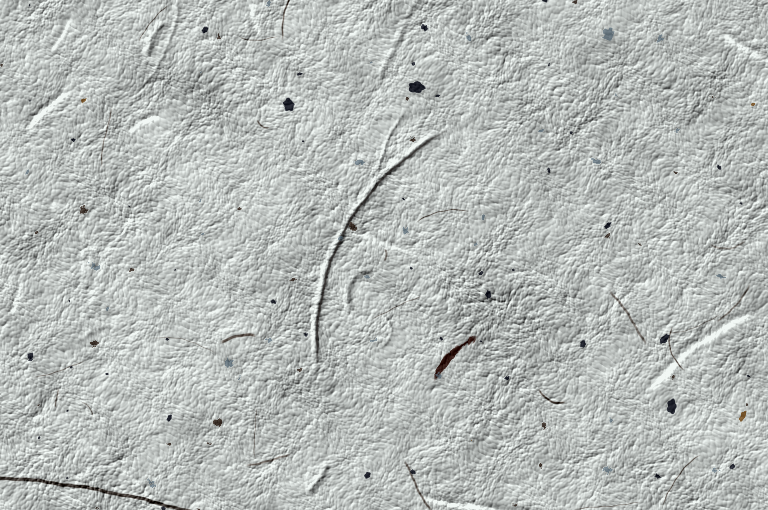
Give the GLSL for this texture, as a Shadertoy shader.

```glsl
// Handmade pulp paper: raking light on a grainy sheet with embossed fibres, hairs and specks.

vec2 hash2(vec2 p) {
    vec3 q = fract(p.xyx * vec3(0.1031, 0.1030, 0.0973));
    q += dot(q, q.yzx + 33.33);
    return fract((q.xx + q.yz) * q.zy);
}

// Cellular noise with blended cells: soft domes between narrow creases
float domes(vec2 p) {
    vec2 cell = floor(p);
    float sum = 0.0;
    for (int y = -1; y <= 1; y++)
    for (int x = -1; x <= 1; x++) {
        vec2 g = cell + vec2(x, y);
        vec2 d = g + hash2(g) - p;
        sum += exp(-6.0 * dot(d, d));
    }
    return log(sum) / 6.0;
}

// Height of the paper surface, coarse lumps down to fine grain
float paperHeight(vec2 p) {
    p += 0.005 * sin(p.yx * 41.0 + 2.0 * sin(p * 29.0));
    float h = 0.0, freq = 21.0, weight = 0.13;
    for (int i = 0; i < 4; i++) {
        h += weight / freq * domes(p * freq + float(i) * 17.3);
        p = mat2(0.8, 0.6, -0.6, 0.8) * p;
        freq *= 2.07;
        weight = min(weight * 1.9, 0.7);
    }
    return h;
}

// Bent strand: x = signed distance, y = coverage along its length
vec2 strand(vec2 p, vec2 centre, float angle, float halfLen, float bend) {
    float c = cos(angle), s = sin(angle);
    vec2 q = mat2(c, -s, s, c) * (p - centre);
    float t = q.x / halfLen;
    float slope = 2.0 * bend * t / halfLen;
    float d = (q.y - bend * (1.0 - t * t)) / sqrt(1.0 + slope * slope);
    d += 0.0012 * sin(q.x * 60.0 + angle * 9.0) + 0.0005 * sin(q.x * 210.0);
    return vec2(d, 1.0 - smoothstep(0.75, 1.0, abs(t)));
}

const vec2 TO_LIGHT = vec2(-0.6, 0.8);

// Lit flank and narrower shadowed flank of a raised strand
float emboss(vec2 st, float angle, float width) {
    float u = st.x / width;
    float e = dot(vec2(-sin(angle), cos(angle)), TO_LIGHT) * u * exp(-u * u) * st.y;
    return e > 0.0 ? 0.45 * e : 0.9 * e;
}

float lineMask(vec2 st, float width, float px) {
    return st.y * (1.0 - smoothstep(width - px, width + px, abs(st.x)));
}

// Scattered irregular flecks, at most one per grid cell
vec3 addSpecks(vec3 col, vec2 p, float scale, float chance, float maxRadius, float grain, float px) {
    vec2 g = floor(p * scale);
    vec2 where = hash2(g + 5.7), kind = hash2(g + 81.3), shape = hash2(g + 143.9);
    if (fract(where.x * 7.0) > chance) return col;
    vec2 q = p - (g + 0.3 + 0.4 * where) / scale;
    float turn = shape.x * 6.28;
    q = mat2(cos(turn), -sin(turn), sin(turn), cos(turn)) * q;
    q.y *= 1.0 + 1.2 * shape.y * shape.y;
    float a = atan(q.y, q.x);
    float radius = maxRadius * mix(0.3, 1.0, kind.y * kind.y);
    radius *= 1.0 + 0.13 * sin(2.0 * a + turn) + 0.1 * sin(5.0 * a + turn * 2.0);
    radius += grain * 0.008;
    vec3 ink = vec3(0.07, 0.08, 0.12);
    float cover = 0.95;
    if (kind.x > 0.45) { ink = vec3(0.30, 0.37, 0.42); cover = 0.75; radius += grain * 0.02; }
    if (kind.x > 0.68) { ink = vec3(0.17, 0.12, 0.09); cover = 0.90; radius *= 0.75; }
    if (kind.x > 0.95) { ink = vec3(0.42, 0.27, 0.09); radius *= 0.8; }
    float mask = 1.0 - smoothstep(-px, px, length(q) - radius);
    return mix(col, ink + grain * 0.4, mask * cover);
}

void mainImage(out vec4 fragColor, in vec2 fragCoord) {
    vec2 p = fragCoord / iResolution.y;
    float aspect = iResolution.x / iResolution.y;
    float px = 0.8 / iResolution.y;

    // Grain lit from the upper left, rougher in some patches
    float patches = domes(p * 5.0 + 0.15 * sin(p.yx * 19.0)) + 0.1;
    float grain = 0.25 * (paperHeight(p) - paperHeight(p + TO_LIGHT * 0.003)) / 0.003;
    grain *= 1.0 - 0.7 * patches;
    float tone = 0.755 + (grain < 0.0 ? 1.15 : 1.0) * grain;

    // Broad mottling, cloudy pulp and dimmer light to the right
    tone += 0.022 * sin(p.x * 9.0 + 2.0 * sin(p.y * 7.0)) * sin(p.y * 11.0 + p.x * 4.0);
    tone += 0.12 * patches + 0.12 * (domes(p * 13.0 + 0.2 * sin(p.yx * 43.0)) + 0.07);
    tone += 0.03 * (0.5 - p.x / aspect);

    // Buried fibres, some raised and some pressed in
    for (int i = 0; i < 28; i++) {
        vec2 a = hash2(vec2(i, 3.1)), b = hash2(vec2(i, 47.7)), c = hash2(vec2(i, 91.3));
        float angle = b.x * 3.14;
        vec2 st = strand(p, a * vec2(aspect, 1.0), angle, mix(0.035, 0.14, b.y * b.y), (c.x - 0.5) * 0.05);
        float strength = (c.y > 0.4 ? 1.0 : -1.0) * mix(0.35, 1.2, fract(c.y * 5.0));
        tone += strength * emboss(st, angle, mix(0.0035, 0.009, c.x));
    }

    // Long arched fibre with a forked tip
    vec2 arch = strand(p, vec2(0.5 * aspect, 0.51), 1.07, 0.28, 0.09);
    tone += 1.3 * emboss(arch, 1.07, 0.0065);
    tone += 0.8 * emboss(strand(p, vec2(0.765, 0.72), 1.15, 0.07, 0.006), 1.15, 0.004);
    vec3 col = vec3(0.987, 1.013, 1.0) * clamp(tone, 0.08, 0.96);
    arch.x += 0.0045;
    col = mix(col, vec3(0.17, 0.15, 0.14), 0.75 * lineMask(arch, 0.0016, px));

    // Thin brown hairs
    for (int i = 0; i < 24; i++) {
        vec2 a = hash2(vec2(i, 211.3)), b = hash2(vec2(i, 317.9)), c = hash2(vec2(i, 401.1));
        vec2 st = strand(p, a * vec2(aspect, 1.0), b.x * 3.14, mix(0.012, 0.07, b.y), (c.x - 0.5) * 0.03);
        float mask = lineMask(st, mix(0.0006, 0.003, c.y * c.y), px);
        col = mix(col, vec3(0.22, 0.17, 0.14) + grain, mask * mix(0.4, 0.9, c.x));
    }

    // Dark stalk in the lower left corner and a chip of reddish bark
    vec2 stalk = strand(p, vec2(0.17, 0.025), -0.17, 0.25, 0.018);
    col = mix(col, vec3(0.15, 0.12, 0.10) + grain, 0.9 * lineMask(stalk, 0.0032, px));
    vec2 bark = strand(p, vec2(0.895, 0.295), 0.8, 0.065, 0.014);
    float barkWidth = (0.0055 + 0.0025 * sin(p.x * 95.0) + 0.01 * grain) * bark.y;
    col = mix(col, vec3(0.17, 0.07, 0.05) + grain * 0.6, lineMask(bark, barkWidth, px));

    col = addSpecks(col, p, 8.0, 0.36, 0.017, grain, px);
    col = addSpecks(col, p + 3.3, 15.0, 0.24, 0.007, grain, px);
    fragColor = vec4(clamp(col, 0.0, 1.0), 1.0);
}
```
